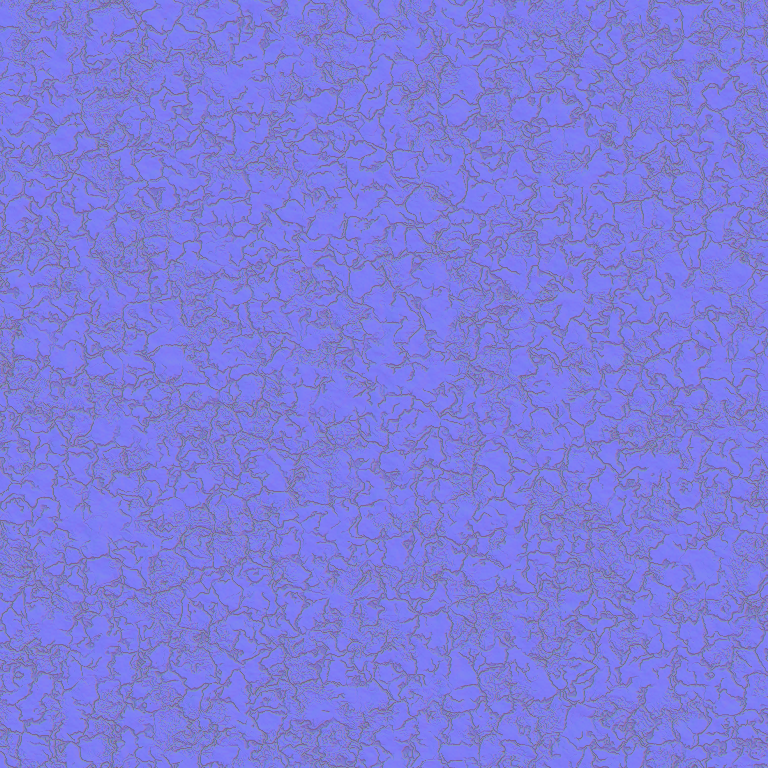
Reproduce this texture map procedurally as a three.js fragment shader.

```glsl
// Normal map of weathered, flaking plaster: flat plates split by jagged cracks.
// Warped cell borders carve the cracks, noise adds worn patches and soft waves,
// and the slope of that height field is turned into a tinted normal colour.
varying vec2 vUv;

const float SAMPLE_STEP = 0.0013;
const float RELIEF = 0.0031;
const vec2 FLAT_TINT = vec2(0.494, 0.492);
const vec2 TILT_GAIN = vec2(0.095, 0.092);
const float FLAT_BLUE = 0.970;
const float STEEP_BLUE = 0.57;
const vec3 CRACK_SHADE = vec3(0.010, 0.026, 0.15);

float hash(vec2 p) {
  return fract(sin(dot(p, vec2(127.1, 311.7))) * 43758.5453);
}

vec2 hash2(vec2 p) {
  return vec2(hash(p), hash(p + 37.7));
}

float noise(vec2 p) {
  vec2 i = floor(p);
  vec2 f = fract(p);
  f = f * f * (3.0 - 2.0 * f);
  float low = mix(hash(i), hash(i + vec2(1.0, 0.0)), f.x);
  float high = mix(hash(i + vec2(0.0, 1.0)), hash(i + vec2(1.0, 1.0)), f.x);
  return mix(low, high, f.y);
}

float fbm(vec2 p) {
  float sum = 0.0;
  float amplitude = 0.5;
  for (int i = 0; i < 4; i++) {
    sum += amplitude * noise(p);
    p = p * 2.03 + 17.3;
    amplitude *= 0.5;
  }
  return sum / 0.9375;
}

// Distance to the border between the nearest two cell centres
float borderDistance(vec2 p, float cells) {
  vec2 q = p * cells;
  vec2 cell = floor(q);
  vec2 nearest = vec2(8.0);
  vec2 second = vec2(9.0);
  for (int y = -1; y <= 1; y++) {
    for (int x = -1; x <= 1; x++) {
      vec2 id = cell + vec2(float(x), float(y));
      vec2 toCentre = id + 0.08 + 0.84 * hash2(id) - q;
      float d = dot(toCentre, toCentre);
      if (d < dot(nearest, nearest)) {
        second = nearest;
        nearest = toCentre;
      } else if (d < dot(second, second)) {
        second = toCentre;
      }
    }
  }
  vec2 across = second - nearest;
  return 0.5 * dot(nearest + second, across) / length(across) / cells;
}

// Crack depth from 0 to 1, faded by noise so that lines break and end freely
float crack(vec2 p, float cells, float width, float closed, float open) {
  float strength = smoothstep(closed, open, noise(p * cells * 1.7 + 5.0));
  return strength * (1.0 - smoothstep(0.1 * width, width, borderDistance(p, cells)));
}

// x: surface height, y: crack depth
vec2 surface(vec2 p) {
  vec2 warp = vec2(fbm(p * 52.0), fbm(p * 52.0 + 71.0)) - 0.5;
  vec2 q = p + 0.036 * warp;
  float mainCrack = crack(q, 26.0, 0.0026, 0.15, 0.50);
  float fineCrack = crack(q + 3.1, 47.0, 0.0022, 0.38, 0.68);
  float depth = max(mainCrack, 0.9 * fineCrack);

  // Small worn patches with a fine, sideways grain
  float worn = smoothstep(0.48, 0.64, fbm(p * 28.0 + 9.0));
  float grain = noise(p * vec2(180.0, 270.0) + 20.0 * warp) - 0.5;
  float waves = fbm(p * 46.0 + 23.0);
  float height = 2.1 * waves + worn * (1.4 * grain - 0.2) - depth;
  return vec2(height, depth);
}

void main() {
  vec2 here = surface(vUv);
  float right = surface(vUv + vec2(SAMPLE_STEP, 0.0)).x;
  float above = surface(vUv + vec2(0.0, SAMPLE_STEP)).x;

  vec2 slope = (vec2(right, above) - here.x) * RELIEF / SAMPLE_STEP;
  vec3 normal = normalize(vec3(-slope, 1.0));

  // Tilt shifts red and green; steepness and depth lower the blue
  vec2 tint = FLAT_TINT + TILT_GAIN * normal.xy;
  float blue = mix(STEEP_BLUE, FLAT_BLUE, normal.z);
  gl_FragColor = vec4(vec3(tint, blue) - CRACK_SHADE * here.y, 1.0);
}
```
